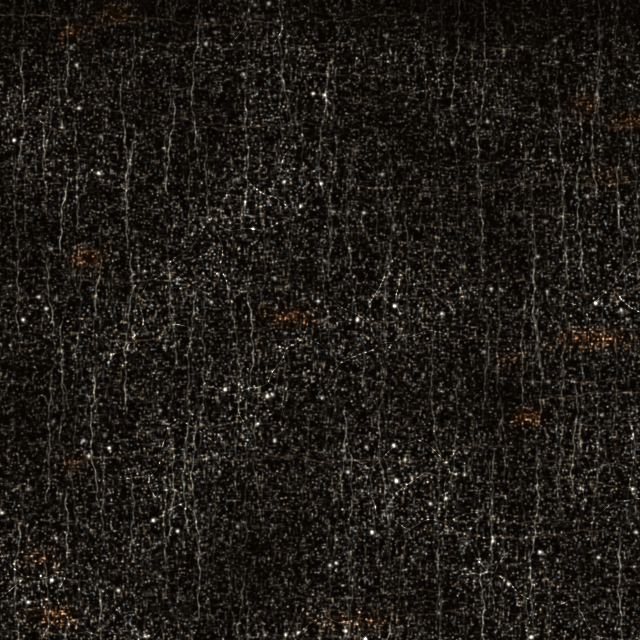
Write a WebGL 2 fragment shader that draws this texture.

```glsl
#version 300 es
precision highp float;

uniform vec2 u_resolution;
out vec4 fragColor;

vec2 hash2(vec2 p) {
    vec3 q = fract(p.xyx * vec3(0.1031, 0.1030, 0.0973));
    q += dot(q, q.yzx + 33.33);
    return fract((q.xx + q.yz) * q.zy);
}

// Soft spots, one per cell; a higher rarity leaves fewer bright ones.
float speckles(vec2 p, float cells, float radius, float rarity) {
    vec2 q = p * cells, cell = floor(q);
    float light = 0.0;
    for (int j = -1; j <= 1; j++)
    for (int i = -1; i <= 1; i++) {
        vec2 id = cell + vec2(i, j);
        vec2 d = q - id - hash2(id + cells);
        float glow = pow(hash2(id + cells * 3.0 + 17.0).x, rarity);
        light += glow * exp(-dot(d, d) / (radius * radius));
    }
    return light;
}

// Wavering broken lines that run along y.
float cracks(vec2 p, float columns, float seed) {
    float column = floor(p.x * columns), light = 0.0;
    for (int i = -1; i <= 1; i++) {
        float id = column + float(i);
        vec2 h = hash2(vec2(id, seed));
        float phase = h.y * 40.0;
        float bend = 0.006 * sin(p.y * 11.0 + phase)
                   + 0.003 * sin(p.y * 31.0 + phase * 2.0)
                   + 0.0013 * sin(p.y * 97.0 + phase * 3.0)
                   + 0.001 * sin(p.y * 230.0 + phase * 5.0);
        float offset = (p.x - (id + 0.15 + 0.7 * h.x) / columns - bend) / 0.0016;

        // Each stretch has its own length and strength.
        float along = p.y * (2.5 + 2.0 * h.x) + phase;
        vec2 stretch = hash2(vec2(floor(along), id + seed * 7.0));
        float t = fract(along);
        float ends = smoothstep(0.0, 0.08, t) * smoothstep(0.0, 0.15, 0.5 + 0.6 * stretch.x - t);
        float wear = 0.65 + 0.4 * sin(p.y * 170.0 + phase) * sin(p.y * 263.0 + phase * 2.0);
        light += ends * wear * pow(stretch.y, 1.4) * exp(-offset * offset);
    }
    return light;
}

// Gap between the two nearest cell points: zero on the cell borders.
float cellGap(vec2 q) {
    vec2 cell = floor(q);
    float nearest = 9.0, second = 9.0;
    for (int j = -1; j <= 1; j++)
    for (int i = -1; i <= 1; i++) {
        vec2 id = cell + vec2(i, j);
        float d = length(q - id - hash2(id + 71.0));
        second = min(second, max(nearest, d));
        nearest = min(nearest, d);
    }
    return second - nearest;
}

// Loose stains, some round and some drawn out sideways.
float stains(vec2 p) {
    float amount = 0.0;
    for (int i = 0; i < 14; i++) {
        vec2 centre = hash2(vec2(i, 5.0)), h = hash2(vec2(i, 23.0));
        vec2 d = (p - centre) / mix(vec2(0.02, 0.015), vec2(0.09, 0.012), h.x * h.x);
        amount += (0.3 + 0.7 * h.y) * exp(-dot(d, d));
    }
    return amount;
}

void main() {
    vec2 p = gl_FragCoord.xy / u_resolution.y;

    // Broad drift in density, with a quieter strip along the top.
    float drift = sin(p.x * 9.0 + 2.0 * sin(p.y * 7.0)) * sin(p.y * 12.0 + 1.5 * sin(p.x * 8.0));
    float quiet = 1.0 - 0.5 * smoothstep(0.9, 0.98, p.y);

    // Fine grain: round, upright and sideways flakes.
    float grain = speckles(p, 235.0, 0.42, 4.0) * 0.36;
    grain += speckles(p * vec2(1.0, 0.4), 210.0, 0.36, 6.0) * 0.3;
    grain += speckles(p * vec2(0.4, 1.0), 221.0, 0.36, 6.0) * 0.24;
    grain *= (1.0 + 0.3 * drift) * quiet;
    float hue = sin(p.x * 310.0 + 3.0 * sin(p.y * 90.0)) * sin(p.y * 270.0 + 3.0 * sin(p.x * 70.0));
    vec3 color = vec3(0.022, 0.012, 0.004);
    color += grain * (vec3(1.0, 0.97, 0.88) + hue * vec3(0.14, 0.0, -0.14));

    // Dust and bright flecks.
    float dust = speckles(p, 120.0, 0.21, 11.0) * 0.55;
    float flecks = speckles(p, 42.0, 0.13, 18.0) * 1.1;
    color += (dust + flecks) * (0.9 + 0.5 * drift) * quiet * vec3(1.0, 0.99, 0.94);

    // Upright cracks, with fainter brown ones across.
    float upright = cracks(p, 17.0, 3.0) * 0.48 + cracks(p, 23.0, 57.0) * 0.34 + cracks(p, 37.0, 11.0) * 0.2;
    float across = cracks(p.yx, 19.0, 29.0) * 0.22 + cracks(p.yx, 37.0, 41.0) * 0.14;
    color += upright * quiet * vec3(0.98, 1.0, 0.9);
    color += across * vec3(1.0, 0.8, 0.6);

    // Patches of branching veins.
    vec2 warped = p + 0.008 * sin(p.yx * 37.0) + 0.003 * sin(p.yx * 110.0);
    float vein = 1.0 - smoothstep(0.0, 0.04, cellGap(warped * 11.0));
    color += vein * smoothstep(0.1, 0.7, drift) * (0.08 + grain) * vec3(1.0, 0.98, 0.9);

    color += stains(p) * (0.15 + 4.0 * grain) * vec3(0.36, 0.17, 0.04);
    fragColor = vec4(clamp(color, 0.0, 1.0), 1.0);
}
```
